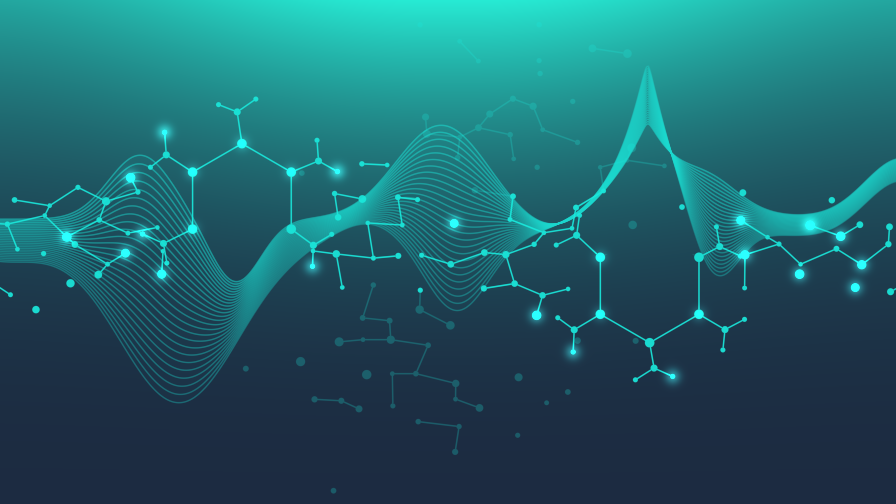
This background is drawn by a Shadertoy shader. Its source:

```glsl
// Teal-to-navy backdrop crossed by a twisted ribbon of fine lines and glowing molecules.
// The ribbon blends two edge curves made of bumps; the molecules are folded hexagon
// rings plus a jittered honeycomb whose atoms bond to their neighbours.

#define LINES 26
#define LINE_WIDTH 0.0013
#define BOND_WIDTH 0.0015
#define CELL 0.058
#define RING 0.113
#define SECTOR 1.047198
#define PX (1.0 / iResolution.y)
#define NAVY vec3(0.11, 0.17, 0.255)
#define TEAL vec3(0.15, 0.92, 0.83)
#define CYAN vec3(0.10, 0.91, 0.86)
#define CAP_CENTER vec2(0.48, 0.602)
#define CUP_CENTER vec2(1.289, 0.433)

vec2 hash2(vec2 c) {
    return fract(sin(vec2(dot(c, vec2(127.1, 311.7)), dot(c, vec2(269.5, 183.3)))) * 43758.5);
}

float bump(float x, float center, float width) {
    float d = (x - center) / width;
    return exp(-d * d);
}

float cusp(float x, float center, float width) {
    return exp(-length(vec2(x - center, 0.006)) / width);
}

float stroke(float d, float halfWidth) {
    return 1.0 - smoothstep(halfWidth - 0.7 * PX, halfWidth + 0.7 * PX, d);
}

float segment(vec2 p, vec2 a, vec2 b) {
    vec2 ab = b - a;
    return length(p - a - ab * clamp(dot(p - a, ab) / dot(ab, ab), 0.0, 1.0));
}

float halo(float d) { return exp(-d * d / 0.00022); }

// Heights of the two ribbon edges at x
vec2 ribbonEdges(float x) {
    float a = 0.565 + 0.127 * bump(x, 0.278, 0.088) - 0.125 * bump(x, 0.468, 0.07)
            + 0.185 * bump(x, 0.875, 0.127) - 0.04 * bump(x, 1.1, 0.1)
            + 0.2 * cusp(x, 1.285, 0.085) + 0.045 * bump(x, 1.41, 0.08)
            + 0.12 * bump(x, 1.79, 0.104);
    float b = 0.525 - 0.04 * bump(x, 0.0, 0.116) - 0.324 * bump(x, 0.355, 0.168)
            + 0.035 * bump(x, 0.73, 0.093) - 0.144 * bump(x, 0.907, 0.088)
            + 0.375 * cusp(x, 1.285, 0.072) - 0.127 * bump(x, 1.417, 0.065)
            + 0.116 * bump(x, 1.79, 0.104);
    return vec2(a, b);
}

float ribbon(vec2 p) {
    vec2 edges = ribbonEdges(p.x);
    vec2 slopes = (ribbonEdges(p.x + 0.001) - edges) / 0.001;
    float ink = 0.0;
    for (int i = 0; i < LINES; i++) {
        float t = float(i) / float(LINES - 1);
        float slope = mix(slopes.x, slopes.y, t);
        float d = abs(p.y - mix(edges.x, edges.y, t)) * inversesqrt(1.0 + slope * slope);
        ink += stroke(d, LINE_WIDTH) * mix(0.8, 0.45, t);
    }
    // Sheen grows where the strands crowd together and along the first strand
    float span = abs(edges.x - edges.y);
    float inside = smoothstep(-0.004, 0.004, 0.5 * span - abs(p.y - 0.5 * (edges.x + edges.y)));
    float crest = exp(-abs(p.y - edges.x) / 0.02);
    return 1.0 - exp(-ink - inside * (0.02 + 0.35 * crest * min(0.05 / (span + 0.01), 1.0)));
}

// Open hexagon ring with forked branches; x = ink, y = glow
vec2 ringMolecule(vec2 p, float up) {
    p.y *= up;
    float angle = atan(p.x, p.y);
    float k = floor(angle / SECTOR + 0.5);
    if (abs(k) > 2.5) return vec2(0.0);
    angle -= k * SECTOR;
    vec2 q = length(p) * vec2(sin(angle), cos(angle));
    vec2 h = hash2(vec2(k + 3.0, up));
    vec2 root = vec2(0.0, RING);
    vec2 stem = vec2(0.03 * (h.x - 0.5), RING + 0.045 + 0.02 * h.y);
    float ringEdge = segment(vec2(abs(q.x), q.y), root, RING * vec2(0.866, 0.5));
    float ink = stroke(ringEdge, BOND_WIDTH) * smoothstep(-0.064, -0.056, p.y);
    ink = max(ink, stroke(segment(q, root, stem), BOND_WIDTH));
    ink = max(ink, stroke(length(q - root), 0.0095));
    ink = max(ink, stroke(length(q - stem), 0.007));
    for (float side = -1.0; side < 2.0; side += 2.0) {
        vec2 tip = stem + vec2(0.037 * side, 0.02 + 0.014 * side * (h.y - 0.5));
        ink = max(ink, stroke(segment(q, stem, tip), BOND_WIDTH));
        ink = max(ink, stroke(length(q - tip), 0.005));
    }
    vec2 lit = stem + vec2(0.037, 0.02 + 0.014 * (h.y - 0.5));
    return vec2(ink, halo(length(q - lit)) * step(0.5, h.x) + 0.5 * halo(length(q - root)) * step(0.6, h.y));
}

// Scattered atoms; even cells of the brick lattice sit high, odd ones low
vec2 atom(vec2 c) {
    float zigzag = 0.12 - 0.24 * mod(c.x + c.y, 2.0);
    return (c + 0.5 + 0.55 * (hash2(c) - 0.5) + vec2(0.0, zigzag)) * CELL;
}

float alive(vec2 c, float faint) {
    vec2 p = atom(c);
    float middle = 0.53 + 0.03 * bump(p.x, 0.5, 0.2) - 0.05 * bump(p.x, 1.25, 0.25);
    float rings = min(length(p - CAP_CENTER), length(p - CUP_CENTER));
    float band = 0.9 * (1.0 - smoothstep(0.04, 0.17, abs(p.y - middle))) * smoothstep(0.13, 0.19, rings);
    float cloud = min(length(p - vec2(1.04, 0.7)), length(p - vec2(0.85, 0.28)));
    return step(hash2(c + 17.0).x, mix(band, exp(-20.0 * cloud * cloud), faint));
}

vec2 scatter(vec2 p, float faint) {
    vec2 home = floor(p / CELL);
    float ink = 0.0, glow = 0.0;
    for (int n = 0; n < 25; n++) {
        vec2 c = home + vec2(n % 5 - 2, n / 5 - 2);
        if (alive(c, faint) < 0.5) continue;
        vec2 a = atom(c), h = hash2(c + 41.0);
        ink = max(ink, stroke(length(p - a), mix(0.0045, 0.0095, h.x * h.x)));
        glow += halo(length(p - a)) * step(0.88, h.x);
        for (int j = 0; j < 2; j++) {
            vec2 next = c + vec2(1 - j, j);
            if (j == 1 && mod(c.x + c.y, 2.0) > 0.5) continue;
            float bonded = alive(next, faint) * step(hash2(c + float(j) * 9.0 + 63.0).y, 0.78);
            ink = max(ink, bonded * stroke(segment(p, a, atom(next)), BOND_WIDTH));
        }
    }
    return vec2(ink, glow);
}

void mainImage(out vec4 fragColor, in vec2 fragCoord) {
    vec2 p = fragCoord / iResolution.y;
    // Backdrop lit from the top centre
    float light = pow(p.y, 2.55) * (1.0 - 0.36 * smoothstep(0.05, 0.95, abs(p.x - 0.889)));
    vec3 color = mix(NAVY, TEAL, light);
    color = mix(color, CYAN, 0.25 * scatter(p, 1.0).x);
    color = mix(color, CYAN, 0.88 * ribbon(p));
    // Bright molecules and their halos
    vec2 bright = scatter(p, 0.0);
    vec2 cap = ringMolecule(p - CAP_CENTER, 1.0);
    vec2 cup = ringMolecule(p - CUP_CENTER, -1.0);
    color = mix(color, CYAN, 0.92 * max(bright.x, max(cap.x, cup.x)));
    color += vec3(0.08, 0.4, 0.38) * min(bright.y + cap.y + cup.y, 1.0);
    fragColor = vec4(min(color, 1.0), 1.0);
}
```
